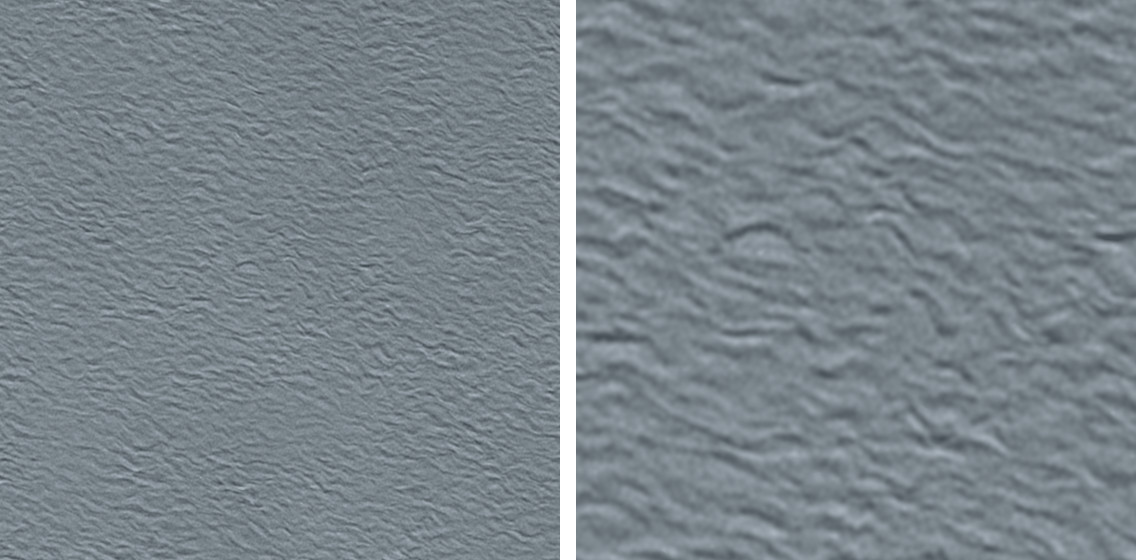
Left: the whole. Right: its middle third, enlarged.
A WebGL 2 fragment shader for this texture:

```glsl
#version 300 es
precision highp float;

uniform vec2 u_resolution;
out vec4 fragColor;

const vec3 SHADOW_COLOR = vec3(0.380, 0.417, 0.443);
const vec3 LIGHT_COLOR = vec3(0.550, 0.588, 0.618);

vec2 hashGradient(vec2 cell) {
    vec2 k = vec2(dot(cell, vec2(127.1, 311.7)), dot(cell, vec2(269.5, 183.3)));
    return 2.0 * fract(sin(k) * 43758.5453) - 1.0;
}

float gradientNoise(vec2 p) {
    vec2 i = floor(p);
    vec2 f = p - i;
    vec2 w = f * f * f * (f * (f * 6.0 - 15.0) + 10.0);
    vec2 e = vec2(1.0, 0.0);
    float bottom = mix(dot(hashGradient(i), f),
                       dot(hashGradient(i + e.xy), f - e.xy), w.x);
    float top = mix(dot(hashGradient(i + e.yx), f - e.yx),
                    dot(hashGradient(i + e.xx), f - e.xx), w.x);
    return mix(bottom, top, w.y);
}

vec2 rotate(vec2 p, float angle) {
    float c = cos(angle);
    float s = sin(angle);
    return vec2(c * p.x - s * p.y, s * p.x + c * p.y);
}

// Bend the coordinates so that the wrinkles wander and break up
vec2 warp(vec2 p, float scale, float amount) {
    vec2 bend = vec2(gradientNoise(p * scale + 11.3),
                     gradientNoise(p * scale + 47.9));
    return p + amount * bend;
}

// Stretched wrinkles with smaller bumps on top
float leatherHeight(vec2 p, float tilt) {
    vec2 q = rotate(warp(warp(p, 7.0, 0.020), 32.0, 0.010), tilt);
    float wrinkles = gradientNoise(q * vec2(38.0, 82.0));
    float creases = gradientNoise(q * vec2(80.0, 145.0) + 23.7);
    float pebbles = gradientNoise(rotate(p, 0.6) * 165.0 + 5.1);
    return wrinkles + 0.45 * creases + 0.16 * pebbles;
}

// Brightness of a slope that faces the light
float reliefShade(vec2 p, vec2 lightDir, float reach) {
    vec2 offset = 0.5 * reach * lightDir;
    float tilt = 0.30;
    return leatherHeight(p - offset, tilt) - leatherHeight(p + offset, tilt);
}

// Broad drift of light over the sheet
float broadTone(vec2 p) {
    float clouds = gradientNoise(p * 3.5 + 8.2) + 0.6 * gradientNoise(p * 9.0 + 31.4);
    return 0.13 * clouds + 0.12 * (0.5 - p.y) + 0.05 * (0.5 - p.x);
}

float surfaceGrain(vec2 p) {
    float coarse = gradientNoise(rotate(p, 0.4) * 125.0 + 61.0);
    float fine = gradientNoise(rotate(p, 1.1) * 215.0 + 17.0);
    return 0.22 * coarse + 0.34 * fine;
}

void main() {
    vec2 p = gl_FragCoord.xy / min(u_resolution.x, u_resolution.y);

    // Wrinkles are deeper in some patches than in others
    float depth = 1.15 + 0.9 * gradientNoise(p * 8.0 + 3.6);
    float relief = depth * reliefShade(p, normalize(vec2(0.15, 1.0)), 0.0042);
    relief *= relief < 0.0 ? 1.15 : 1.0;

    // Small glints on the brightest bumps
    float bump = gradientNoise(p * 105.0 + 71.0);
    float glint = smoothstep(0.30, 0.60, bump) * smoothstep(0.05, 0.40, relief);

    float tone = 0.55 + broadTone(p) + 1.12 * relief + surfaceGrain(p) + 0.45 * glint;
    fragColor = vec4(mix(SHADOW_COLOR, LIGHT_COLOR, clamp(tone, -0.6, 1.7)), 1.0);
}
```
